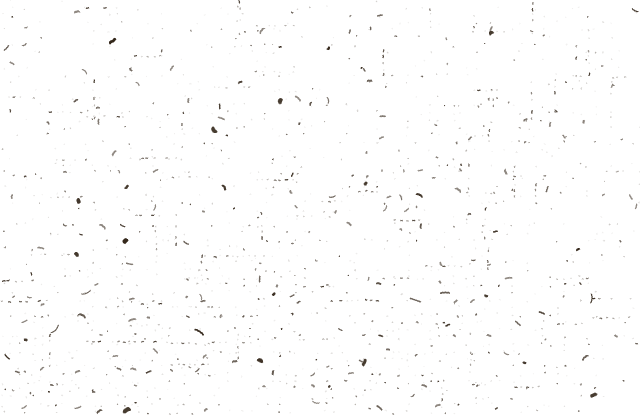
A Shadertoy shader for this texture:

```glsl
// Sparse dark-brown grit on white paper: faint dust, flecks, blots and dotted rows.
// Each layer scatters bent capsules over a hashed grid; layered sines set where
// the grit gathers. Marks lean upright near the top and lie flat near the bottom.

const vec3 PAPER = vec3(1.0);
const vec3 INK = vec3(0.20, 0.15, 0.10);
const float HALF_PI = 1.5708;

// Four random values in 0..1 for a cell and a layer seed
vec4 hash4(vec2 cell, float seed) {
    vec4 h = fract(vec4(cell.xyx + seed * 17.3, cell.y - seed * 9.1)
                   * vec4(0.1031, 0.1030, 0.0973, 0.1099));
    h += dot(h, h.wzxy + 33.33);
    return fract((h.xxyz + h.yzzw) * h.zywx);
}

// Uneven gathering of grit, about 0.3 to 1.7, heavier towards the bottom
float gritDensity(vec2 p) {
    float waves = sin(p.x * 5.3 + 1.4 * sin(p.y * 6.1) + 0.6)
                * sin(p.y * 8.7 + 1.2 * sin(p.x * 4.3) + 1.1);
    float ripples = sin(p.x * 17.0 + p.y * 6.0) * sin(p.y * 21.0 - p.x * 5.0);
    float bottom = 1.0 - smoothstep(0.15, 0.5, p.y);
    float rightEdge = smoothstep(1.3, 1.5, p.x);
    return (0.85 + 0.35 * waves + 0.25 * ripples + 0.45 * bottom) * (1.0 - 0.45 * rightEdge);
}

// Chance that a mark stands upright at this height
float uprightChance(float y) {
    return mix(0.12, 0.55, smoothstep(0.2, 0.55, y));
}

// Signed distance to a bent capsule with a ragged outline
float fleckDistance(vec2 p, float angle, float halfLength, float radius, float seed) {
    float c = cos(angle), s = sin(angle);
    vec2 q = vec2(c * p.x + s * p.y, c * p.y - s * p.x);
    q.y += (seed - 0.5) * 0.6 * q.x * q.x / (halfLength + radius);
    float ragged = 0.22 * radius * sin(q.x / radius * 1.9 + seed * 40.0)
                 * cos(q.y / radius * 1.6 + seed * 23.0);
    q.x -= clamp(q.x, -halfLength, halfLength);
    return length(q) - radius + ragged;
}

float coverage(float distance, float pixel) {
    return clamp(0.5 - distance / pixel, 0.0, 1.0);
}

// One fleck per occupied cell; sizes run from small to large, biased small.
// Sizes hold half length and radius; fade is the weakest opacity.
float scatter(vec2 p, float cellSize, float chance, vec2 small, vec2 large,
              float fade, float seed, float pixel) {
    vec2 cell = floor(p / cellSize);
    vec4 place = hash4(cell, seed);
    vec4 look = hash4(cell, seed + 5.0);
    vec2 center = (cell + mix(vec2(0.23), vec2(0.77), place.xy)) * cellSize;
    float present = step(place.z, chance * gritDensity(center));
    float upright = step(place.w, uprightChance(center.y)) * HALF_PI;
    float angle = upright + (look.x - 0.5) * 1.7;
    vec2 size = mix(small, large, vec2(look.y * look.y, look.z * look.z));
    float opacity = mix(fade, 1.0, pow(look.w, 4.0));
    return present * opacity
         * coverage(fleckDistance(p - center, angle, size.x, size.y, look.z), pixel);
}

// Broken rows of specks running along the first axis of p
float dottedRows(vec2 p, vec2 cellSize, float chance, float seed, float pixel) {
    vec2 cell = floor(p / cellSize);
    vec4 row = hash4(vec2(floor(cell.x / 7.0), cell.y), seed);
    vec4 dot4 = hash4(cell, seed + 3.0);
    vec2 spot = vec2(mix(0.3, 0.7, dot4.x), mix(0.2, 0.8, row.x) + (dot4.y - 0.5) * 0.06);
    vec2 center = (cell + spot) * cellSize;
    float present = step(row.y, chance) * step(dot4.z, 0.6);
    float halfLength = mix(0.0002, 0.0028, dot4.w * dot4.w);
    float opacity = mix(0.12, 0.95, dot4.w * dot4.w);
    float d = fleckDistance(p - center, (dot4.y - 0.5) * 0.7, halfLength, 0.0015, dot4.x);
    return present * opacity * coverage(d, pixel);
}

void mainImage(out vec4 fragColor, in vec2 fragCoord) {
    float pixel = 1.0 / iResolution.y;
    vec2 p = fragCoord * pixel;
    float upright = uprightChance(p.y);

    // Dust, flecks, blots and long flat scratches
    float ink = scatter(p, 0.018, 0.24, vec2(0.0001, 0.0011), vec2(0.0012, 0.0018),
                        0.07, 1.0, pixel);
    ink = max(ink, scatter(p, 0.043, 0.24, vec2(0.0008, 0.0015), vec2(0.0075, 0.0026),
                           0.55, 2.0, pixel));
    ink = max(ink, scatter(p + 0.031, 0.125, 0.20, vec2(0.0015, 0.0028), vec2(0.0075, 0.0055),
                           0.9, 3.0, pixel));
    float lowBand = 1.0 - smoothstep(0.25, 0.4, p.y);
    ink = max(ink, scatter(p, 0.085, 0.22 * lowBand, vec2(0.004, 0.0014), vec2(0.014, 0.0028),
                           0.7, 4.0, pixel));

    // Dotted rows, flat below and upright above
    vec2 rowCell = vec2(0.0145, 0.05);
    ink = max(ink, dottedRows(p, rowCell, 0.28 * (1.0 - upright), 6.0, pixel));
    ink = max(ink, dottedRows(p.yx, rowCell, 0.36 * upright, 7.0, pixel));

    fragColor = vec4(mix(PAPER, INK, ink), 1.0);
}
```
